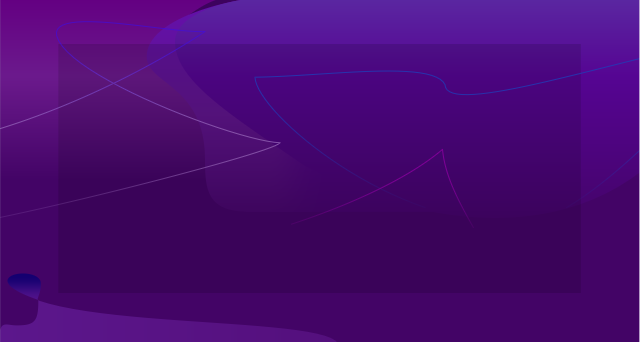
A WebGL 2 fragment shader for this background:

```glsl
#version 300 es
precision highp float;
// Violet backdrop of flowing gradient shapes, a dim glass panel and fine curved strokes.
// Cubic curves are walked in short segments, giving a distance and an inside/outside
// sign; the shapes are then layered from back to front.
uniform vec2 u_resolution;
out vec4 fragColor;

const vec2 CANVAS = vec2(7.68, 4.12);
const vec3 BASE = vec3(0.262, 0.014, 0.40);
const int STEPS = 24;

vec2 cubic(vec2 a, vec2 b, vec2 c, vec2 d, float t) {
  vec2 m = mix(b, c, t);
  return mix(mix(mix(a, b, t), m, t), mix(m, mix(c, d, t), t), t);
}

float segmentDistance(vec2 p, vec2 a, vec2 b) {
  vec2 ab = b - a;
  float t = clamp(dot(p - a, ab) / max(dot(ab, ab), 1e-8), 0.0, 1.0);
  return length(p - a - ab * t);
}

// field.x is the nearest distance; field.y flips at each edge crossed to the left
vec2 addCurve(vec2 field, vec2 p, vec2 a, vec2 b, vec2 c, vec2 d) {
  vec2 from = a;
  for (int i = 1; i <= STEPS; i++) {
    vec2 to = cubic(a, b, c, d, float(i) / float(STEPS));
    field.x = min(field.x, segmentDistance(p, from, to));
    if ((from.y > p.y) != (to.y > p.y)) {
      float crossing = from.x + (p.y - from.y) * (to.x - from.x) / (to.y - from.y);
      if (crossing < p.x) field.y = -field.y;
    }
    from = to;
  }
  return field;
}

float fillMask(vec2 field, float pixel) {
  return clamp(0.5 - field.x * field.y / pixel, 0.0, 1.0);
}

float strokeMask(vec2 field, float pixel) {
  return clamp(1.0 - field.x / max(pixel, 0.01), 0.0, 1.0);
}

float boxDistance(vec2 p, vec2 low, vec2 high) {
  vec2 q = abs(p - 0.5 * (low + high)) - 0.5 * (high - low);
  return length(max(q, 0.0)) + min(max(q.x, q.y), 0.0);
}

// Vertical gradient: the base colour below, then middle and top colours
vec3 ramp(float y, float foot, float waist, vec3 middle, vec3 top) {
  vec3 lower = mix(BASE, middle, clamp((y - foot) / (waist - foot), 0.0, 1.0));
  return mix(lower, top, clamp((y - waist) / (CANVAS.y - waist), 0.0, 1.0));
}

void main() {
  vec2 p = gl_FragCoord.xy / u_resolution * CANVAS;
  float pixel = CANVAS.y / u_resolution.y;
  vec2 empty = vec2(100.0, 1.0);

  // Magenta glow on the left and the dark sliver at the top
  vec3 color = ramp(p.y, 1.95, 3.2, vec3(0.42, 0.10, 0.55), vec3(0.39, 0.0, 0.51));
  vec2 sliver = addCurve(empty, p, vec2(2.62, 4.13), vec2(2.48, 4.09), vec2(2.3, 3.98), vec2(2.1, 3.8));
  color = mix(color, BASE * 0.92, fillMask(sliver, pixel));

  // Pale lobe that melts into the large violet sweep on its right
  vec3 sweepColor = ramp(p.y, 1.3, 3.2, vec3(0.335, 0.018, 0.575), vec3(0.355, 0.15, 0.63));
  vec3 lobeColor = ramp(p.y, 1.35, 2.75, vec3(0.375, 0.08, 0.55), vec3(0.39, 0.06, 0.67));
  lobeColor = mix(lobeColor, sweepColor, smoothstep(3.2, 3.9, p.x));
  vec2 lobe = addCurve(empty, p, vec2(2.95, 4.13), vec2(2.55, 4.07), vec2(1.76, 3.85), vec2(1.76, 3.44));
  lobe = addCurve(lobe, p, vec2(1.76, 3.44), vec2(1.76, 3.1), vec2(2.46, 3.1), vec2(2.46, 2.2));
  lobe = addCurve(lobe, p, vec2(2.46, 2.2), vec2(2.46, 1.85), vec2(2.48, 1.58), vec2(2.95, 1.57));
  color = mix(color, lobeColor, fillMask(lobe, pixel) * (1.0 - smoothstep(5.3, 6.8, p.x)));

  vec2 sweep = addCurve(empty, p, vec2(2.95, 4.13), vec2(2.55, 4.07), vec2(2.1, 3.9), vec2(2.1, 3.62));
  sweep = addCurve(sweep, p, vec2(2.1, 3.62), vec2(2.1, 3.15), vec2(2.75, 2.75), vec2(3.66, 2.12));
  sweep = addCurve(sweep, p, vec2(3.66, 2.12), vec2(5.0, 1.4), vec2(6.6, 1.2), vec2(7.7, 2.06));
  color = mix(color, sweepColor, fillMask(sweep, pixel));

  // Wave and blue drop in the lower left corner
  vec2 wave = addCurve(empty, p, vec2(-0.02, -0.1), vec2(-0.02, 0.3), vec2(0.05, 0.2), vec2(0.2, 0.2));
  wave = addCurve(wave, p, vec2(0.2, 0.2), vec2(0.42, 0.2), vec2(0.46, 0.25), vec2(0.46, 0.5));
  wave = addCurve(wave, p, vec2(0.46, 0.5), vec2(1.4, 0.18), vec2(3.9, 0.28), vec2(4.06, -0.02));
  vec3 waveColor = mix(vec3(0.36, 0.09, 0.55), vec3(0.33, 0.06, 0.49), p.x / 4.0);
  color = mix(color, waveColor, fillMask(wave, pixel));
  vec2 drop = addCurve(empty, p, vec2(0.45, 0.51), vec2(0.25, 0.58), vec2(0.09, 0.66), vec2(0.09, 0.74));
  drop = addCurve(drop, p, vec2(0.09, 0.74), vec2(0.1, 0.86), vec2(0.5, 0.86), vec2(0.49, 0.7));
  drop = addCurve(drop, p, vec2(0.49, 0.7), vec2(0.49, 0.6), vec2(0.46, 0.56), vec2(0.45, 0.51));
  vec3 dropColor = mix(vec3(0.31, 0.07, 0.54), vec3(0.08, 0.0, 0.44), smoothstep(0.51, 0.8, p.y));
  color = mix(color, dropColor, fillMask(drop, pixel));

  // Dim panel
  float panel = clamp(0.5 - boxDistance(p, vec2(0.7, 0.59), vec2(6.97, 3.59)) / pixel, 0.0, 1.0);
  color *= 1.0 - 0.13 * panel;

  // Looping stroke, blue above and lavender below
  vec2 loop = addCurve(empty, p, vec2(0.0, 2.57), vec2(0.9, 2.85), vec2(1.8, 3.3), vec2(2.46, 3.74));
  loop = addCurve(loop, p, vec2(2.46, 3.74), vec2(2.0, 3.72), vec2(0.6, 4.05), vec2(0.68, 3.69));
  loop = addCurve(loop, p, vec2(0.68, 3.69), vec2(0.8, 3.2), vec2(2.85, 2.42), vec2(3.36, 2.4));
  loop = addCurve(loop, p, vec2(3.36, 2.4), vec2(3.3, 2.3), vec2(1.2, 1.75), vec2(0.0, 1.5));
  vec3 loopColor = mix(vec3(0.62, 0.44, 0.75), vec3(0.25, 0.05, 0.86), smoothstep(2.5, 3.7, p.y));
  color = mix(color, loopColor, strokeMask(loop, pixel) * mix(0.2, 0.7, smoothstep(1.5, 2.4, p.y)));

  // Long blue stroke with a faint tail at the right
  vec2 ribbon = addCurve(empty, p, vec2(7.7, 3.42), vec2(6.5, 3.12), vec2(5.35, 2.8), vec2(5.34, 3.1));
  ribbon = addCurve(ribbon, p, vec2(5.34, 3.1), vec2(5.2, 3.4), vec2(3.9, 3.2), vec2(3.06, 3.19));
  ribbon = addCurve(ribbon, p, vec2(3.06, 3.19), vec2(3.07, 2.87), vec2(4.0, 2.0), vec2(5.1, 1.62));
  ribbon = addCurve(ribbon, p, vec2(7.7, 2.33), vec2(7.4, 2.05), vec2(7.1, 1.8), vec2(6.8, 1.62));
  color = mix(color, vec3(0.12, 0.24, 0.72), strokeMask(ribbon, pixel) * 0.8 * smoothstep(1.3, 3.2, p.y));

  // Magenta peak
  vec2 peak = addCurve(empty, p, vec2(3.5, 1.42), vec2(4.2, 1.65), vec2(4.9, 1.97), vec2(5.31, 2.32));
  peak = addCurve(peak, p, vec2(5.31, 2.32), vec2(5.34, 2.0), vec2(5.5, 1.7), vec2(5.68, 1.38));
  color = mix(color, vec3(0.54, 0.0, 0.62), strokeMask(peak, pixel) * 0.85 * smoothstep(1.1, 2.1, p.y));

  // Pale rims along the side edges
  color = mix(color, vec3(0.85, 0.80, 0.90), 0.75 * clamp(0.5 + (p.x - 7.668) / pixel, 0.0, 1.0));
  color = mix(color, vec3(0.55, 0.45, 0.65), 0.3 * clamp(0.5 + (0.008 - p.x) / pixel, 0.0, 1.0));
  fragColor = vec4(color, 1.0);
}
```
